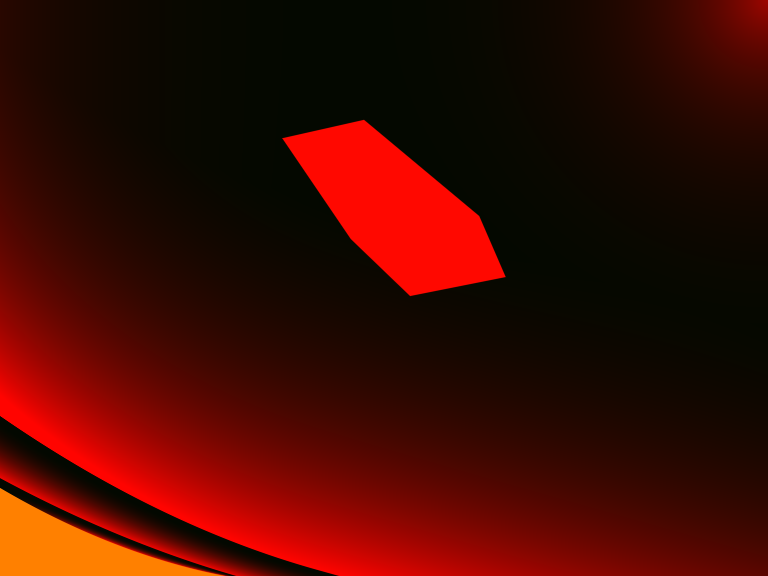
Reproduce this background procedurally as a WebGL 1 fragment shader.

```glsl
precision highp float;

uniform vec2 u_resolution;

// Height of a falling arc that continues as a straight tangent
float arcHeight(float x, float start, float slope, float bend) {
  float m = min(x, 0.55);
  return start - slope * x + bend * m * (2.0 * x - m);
}

// Signed distance to the line a-b, positive on its left
float lineSide(vec2 p, vec2 a, vec2 b) {
  vec2 e = normalize(b - a);
  return dot(p - a, vec2(-e.y, e.x));
}

// Convex six-sided gem, negative inside
float gemDistance(vec2 p) {
  vec2 a = vec2(0.490, 0.760);
  vec2 b = vec2(0.632, 0.792);
  vec2 c = vec2(0.832, 0.625);
  vec2 d = vec2(0.878, 0.519);
  vec2 e = vec2(0.712, 0.486);
  vec2 f = vec2(0.609, 0.585);
  float upper = max(max(lineSide(p, a, b), lineSide(p, b, c)), lineSide(p, c, d));
  float lower = max(max(lineSide(p, d, e), lineSide(p, e, f)), lineSide(p, f, a));
  return max(upper, lower);
}

void main() {
  vec2 p = gl_FragCoord.xy / u_resolution.y;
  float aspect = u_resolution.x / u_resolution.y;
  float soft = 0.7 / u_resolution.y;

  // Nested arcs in the lower left
  float outer = arcHeight(p.x, 0.278, 0.692, 0.375);
  float middle = arcHeight(p.x, 0.170, 0.539, 0.304);
  float inner = arcHeight(p.x, 0.153, 0.588, 0.503);

  // Glow above the outer arc, along the left side and in the top right corner
  float rise = max(p.y - outer, 0.0);
  float glow = max(1.06 * exp(-4.5 * rise) - 0.06, 0.0);
  glow += 0.16 * exp(-5.0 * p.x);
  glow += 0.62 * exp(-6.0 * distance(p, vec2(aspect, 1.0)));

  // Bands that brighten towards their lower edges
  float wide = clamp((outer - p.y) / (outer - middle), 0.0, 1.0);
  float thin = clamp((middle - p.y) / max(middle - inner, 0.001), 0.0, 1.0);
  float wideGlow = 0.95 * pow(wide, 2.2);
  float thinGlow = 0.9 * pow(thin, 3.0) * smoothstep(0.0, 0.2, p.x);

  float red = mix(wideGlow, glow, smoothstep(-soft, soft, p.y - outer));
  red = mix(thinGlow, red, smoothstep(-soft, soft, p.y - middle));
  vec3 color = vec3(clamp(red, 0.01, 1.0), 0.03 - 0.015 * clamp(red, 0.0, 1.0), 0.0);

  // Orange corner and red gem
  vec3 orange = vec3(1.0, 0.5, 0.0);
  vec3 gemRed = vec3(1.0, 0.03, 0.0);
  color = mix(orange, color, smoothstep(-soft, soft, p.y - inner));
  color = mix(gemRed, color, smoothstep(-soft, soft, gemDistance(p)));

  gl_FragColor = vec4(color, 1.0);
}
```
